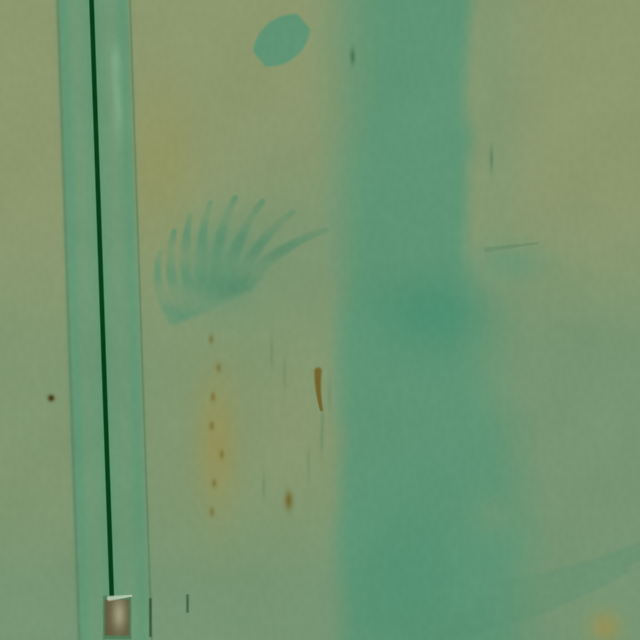
A Shadertoy shader for this texture:

```glsl
// Weathered green painted metal: a teal faded band, a seam strip with a dark gap, scuffs and rust.
#define OLIVE vec3(.55, .6, .435)
#define SAGE vec3(.46, .585, .45)
#define TEAL vec3(.355, .585, .46)
#define DEEP_TEAL vec3(.28, .56, .44)
#define STRIP vec3(.43, .6, .46)
#define SHADOW vec3(.27, .44, .31)
#define GAP vec3(.03, .24, .1)
#define RUST vec3(.43, .36, .13)
#define OCHRE vec3(.62, .57, .31)
#define GRAIN .022
#define STROKES 8

vec2 hash2(vec2 p) {
  return fract(sin(vec2(dot(p, vec2(127.1, 311.7)), dot(p, vec2(269.5, 183.3)))) * 4375.8);
}

// Distance to the nearest scattered cell point
float cellular(vec2 p) {
  vec2 cell = floor(p), f = fract(p);
  float d = 2.;
  for (int i = 0; i < 9; i++) {
    vec2 o = vec2(i % 3 - 1, i / 3 - 1);
    d = min(d, length(o + hash2(cell + o) - f));
  }
  return d;
}

float waves(vec2 p) {
  float sum = 0., amp = .5;
  for (int i = 0; i < 4; i++) {
    sum += amp * sin(p.x + 1.7 * sin(p.y)) * cos(p.y - .6 * p.x);
    p = mat2(1.5, 1.1, -1.1, 1.5) * p + 1.3;
    amp *= .55;
  }
  return sum;
}

// Soft spot at (x, y) with radii (rx, ry)
float glow(vec2 p, float x, float y, float rx, float ry) {
  vec2 q = (p - vec2(x, y)) / vec2(rx, ry);
  return exp(-dot(q, q));
}

float ridge(float x, float center, float width) {
  x = (x - center) / width;
  return exp(-x * x);
}

// Soft stroke from a to b, bowed sideways and narrowing toward b
float stroke(vec2 p, vec2 a, vec2 b, float bow, float width) {
  vec2 ab = b - a;
  float h = clamp(dot(p - a, ab) / dot(ab, ab), 0., 1.);
  vec2 side = normalize(vec2(ab.y, -ab.x));
  float w = width * (1. - .65 * h);
  float d = length(p - a - ab * h - side * bow * 4. * h * (1. - h));
  return 1. - smoothstep(.3 * w, w + .001, d);
}

float box(vec2 p, vec2 size) {
  vec2 d = abs(p) - size;
  return 1. - smoothstep(-.002, .002, max(d.x, d.y));
}

vec3 paint(vec2 p, float n) {
  // Olive above, cooler sage below
  float low = smoothstep(.72, .42, p.y + .04 * n);
  vec3 c = mix(OLIVE, SAGE, low * mix(.55, .9, smoothstep(.5, .7, p.x)));
  c = mix(c, SAGE, .85 * smoothstep(.24, .06, p.y));
  c = mix(c, SAGE, .6 * glow(p, .48, .62, .12, .14));
  c = mix(c, SAGE, .5 * glow(p, .77, .85, .05, .5));
  c = mix(c, OCHRE, .3 * glow(p, .25, .75, .06, .13));
  c = mix(c, OCHRE, .65 * glow(p, .34, .31, .035, .11));
  c = mix(c, OLIVE, .6 * glow(p, .45, .34, .08, .13));

  // Faded vertical band, wider toward the bottom
  float x = p.x + .012 * n, left = mix(.025, .07, smoothstep(.4, .9, p.y));
  float edge = .735 + .075 * smoothstep(.62, .2, p.y);
  float blur = .02 + .04 * smoothstep(.65, .45, p.y);
  float band = smoothstep(-left, left, x - .535) * smoothstep(-blur, blur, edge - x);
  c = mix(c, TEAL, .92 * band);
  c = mix(c, DEEP_TEAL, .7 * glow(p, .68, .51, .085, .055));
  c = mix(c, DEEP_TEAL, .35 * glow(p, .64, .1, .09, .12));
  c = mix(c, TEAL, .6 * glow(p, .77, .15, .055, .06));
  c = mix(c, SAGE, .5 * glow(p, .77, .195, .035, .035));
  return mix(c, TEAL, .45 * glow(p, .8, .59, .06, .03));
}

vec3 scuffs(vec3 c, vec2 p, float n) {
  // Leaf-shaped patch
  vec2 q = abs(mat2(.77, -.64, .64, .77) * (p - vec2(.44, .937)));
  float leaf = max(length(q + vec2(0, .032)) - .066, q.x - .046);
  c = mix(c, TEAL, .9 * smoothstep(.003, -.004, leaf));

  // Fan of brushed strokes
  c = mix(c, TEAL, .6 * glow(p, .345, .585, .06, .075));
  for (int i = 0; i < STROKES; i++) {
    float t = float(i) / float(STROKES - 1);
    vec2 root = vec2(.275 + .11 * t, .505 + .05 * t);
    vec2 tip = vec2(.25 + .13 * t * (1. + t), .605 + .085 * sin(2.7 * t));
    float s = stroke(p + .004 * n, root, tip, -.012, .017);
    c = mix(c, mix(TEAL, SHADOW, .12 + .2 * t), s * (.45 + .2 * sin(90. * p.y + 3. * t)));
  }
  // Long faint sweeps at the lower right
  for (int i = 0; i < 4; i++) {
    vec2 a = vec2(.69, .01) + vec2(.03, .025) * float(i);
    c = mix(c, TEAL * .95, .3 * stroke(p, a, a + vec2(.29, .1), .015, .014));
  }
  return mix(c, SHADOW, .25 * stroke(p, vec2(.76, .61), vec2(.84, .62), 0., .005));
}

vec3 rust(vec3 c, vec2 p) {
  c = mix(c, RUST, .85 * stroke(p, vec2(.497, .42), vec2(.502, .36), .002, .008));
  c = mix(c, RUST, .75 * glow(p, .451, .218, .006, .014));
  c = mix(c, RUST * .6, glow(p, .08, .378, .005, .005));
  // Scattered specks and faint drips
  for (int i = 0; i < 7; i++) {
    vec2 r = hash2(vec2(i, 4));
    float k = float(i);
    c = mix(c, RUST, .5 * glow(p, .325 + .03 * r.x, .2 + .045 * k, .004, .007));
    c = mix(c, SHADOW, .2 * glow(p, .4 + .12 * r.y, .24 + .035 * k, .003, .025));
  }
  c = mix(c, OCHRE, .7 * glow(p, .945, .02, .025, .025));
  c = mix(c, SHADOW, .8 * glow(p, .551, .912, .004, .012));
  c = mix(c, SHADOW, .5 * glow(p, .768, .752, .003, .018));
  return mix(c, SHADOW * .8, .8 * box(p - vec2(.293, .057), vec2(.002, .014)));
}

vec3 seam(vec3 c, vec2 p, float n) {
  // Leaning strip: x is measured from its gap
  float x = p.x - .177 + .034 * p.y, open = smoothstep(.06, .068, p.y);
  c = mix(c, STRIP + .012 * n, .9 * smoothstep(-.057, -.047, x) * smoothstep(.061, .054, x));
  c = mix(c, TEAL, .6 * ridge(x, -.045, .009) + .5 * ridge(x, .047, .01));
  c = mix(c, SHADOW, .35 * ridge(x, -.053, .003) + .4 * ridge(x, .06, .002));
  c += .11 * glow(vec2(x, p.y), .035, .87, .008, .07) * (.8 + n);
  c = mix(c, TEAL, .55 * open * ridge(x, 0., .013));
  c = mix(c, GAP, open * smoothstep(.0052, .0018, abs(x)));
  // Worn latch at the foot of the gap
  vec2 q = p - vec2(.183, .035);
  c = mix(c, SHADOW, .7 * box(q, vec2(.022, .034)));
  vec3 metal = mix(vec3(.38, .36, .25), vec3(.62, .61, .49), glow(q, .003, .005, .011, .025));
  c = mix(c, metal, box(q, vec2(.019, .028)));
  c = mix(c, vec3(.78, .83, .75), .8 * stroke(q, vec2(-.012, .03), vec2(.022, .034), 0., .005));
  return mix(c, SHADOW * .6, .7 * box(p - vec2(.235, .035), vec2(.002, .03)));
}

void mainImage(out vec4 fragColor, in vec2 fragCoord) {
  vec2 p = fragCoord / iResolution.xy;
  float n = waves(p * vec2(17, 12));
  vec3 c = seam(rust(scuffs(paint(p, n), p, n), p), p, n);
  c += GRAIN * (.45 * n + .6 * (cellular(p * vec2(90, 65)) - .45));
  fragColor = vec4(clamp(c, 0., 1.), 1.);
}
```
